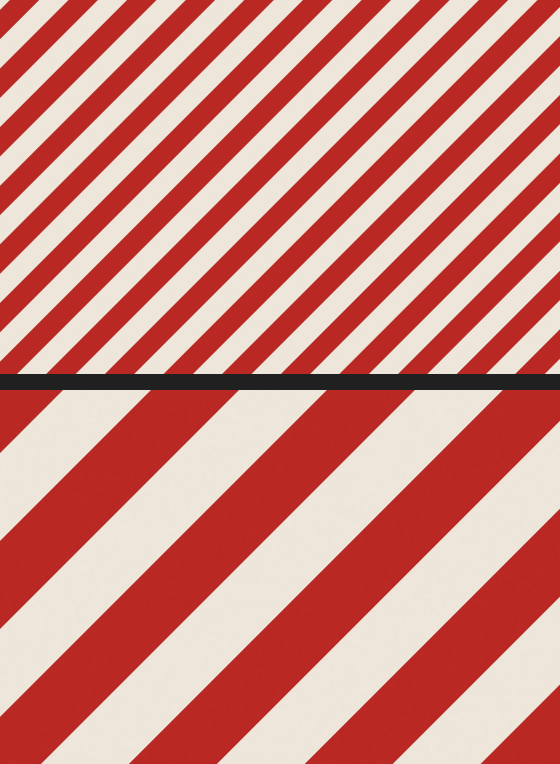
Top: the whole. Bottom: its middle third, enlarged.
A WebGL 2 fragment shader for this pattern:

```glsl
#version 300 es
precision highp float;
// Even red and cream diagonal stripes at 45 degrees, with a faint paper grain.

uniform vec2 u_resolution;
out vec4 fragColor;

const vec3 CREAM = vec3(0.933, 0.902, 0.855);
const vec3 RED = vec3(0.727, 0.157, 0.137);

// Lengths are fractions of the canvas width.
const float STRIPE_PERIOD = 0.10469;  // repeat along a horizontal line
const float STRIPE_START = 0.0177;    // first red edge from the top left corner
const float GRAIN_CELLS = 512.0;
const float GRAIN_STRENGTH = 0.008;
const float EDGE_SHADE = 0.035;

float hash21(vec2 p) {
    vec3 q = fract(vec3(p.xyx) * 0.1031);
    q += dot(q, q.yzx + 33.33);
    return fract((q.x + q.y) * q.z);
}

// Smooth value noise in 0..1.
float valueNoise(vec2 p) {
    vec2 cell = floor(p);
    vec2 f = fract(p);
    f = f * f * (3.0 - 2.0 * f);
    float low = mix(hash21(cell), hash21(cell + vec2(1.0, 0.0)), f.x);
    float high = mix(hash21(cell + vec2(0.0, 1.0)), hash21(cell + 1.0), f.x);
    return mix(low, high, f.y);
}

// Signed distance across the stripes, positive inside the red bands.
float stripeDistance(vec2 fromTopLeft, float period, float start) {
    float phase = (fromTopLeft.x + fromTopLeft.y - start) / period;
    float fromCentre = abs(fract(phase + 0.25) - 0.5);
    return (0.25 - fromCentre) * period * inversesqrt(2.0);
}

void main() {
    float pixel = 1.0 / u_resolution.x;
    vec2 p = gl_FragCoord.xy * pixel;
    vec2 fromTopLeft = vec2(p.x, u_resolution.y * pixel - p.y);

    // Antialiased stripes
    float d = stripeDistance(fromTopLeft, STRIPE_PERIOD, STRIPE_START);
    float coverage = clamp(d / pixel + 0.5, 0.0, 1.0);
    vec3 color = mix(CREAM, RED, coverage);

    // Slightly darker seam where the two colours meet
    color *= 1.0 - EDGE_SHADE * 4.0 * coverage * (1.0 - coverage);

    // Paper grain
    color += GRAIN_STRENGTH * (valueNoise(p * GRAIN_CELLS) - 0.5);

    fragColor = vec4(color, 1.0);
}
```
